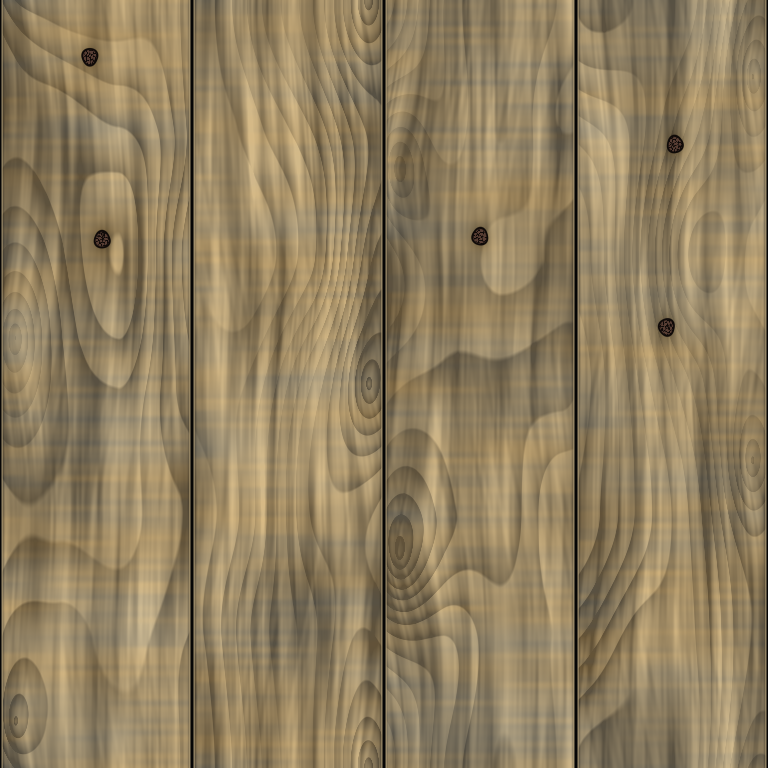
Reproduce this texture procedurally as a WebGL 1 fragment shader.

```glsl
precision highp float;

// Four weathered vertical planks with dark gaps, ring contours and small knots.
// A height field per plank gives the ring steps and bends the fibre noise;
// all fields wrap vertically, so the panel tiles.

uniform vec2 u_resolution;

const float PLANKS = 4.0;
const float TAU = 6.28318;
const vec3 DARK_WOOD = vec3(0.41, 0.36, 0.27);
const vec3 PALE_WOOD = vec3(0.78, 0.69, 0.52);
const vec3 GAP_BLACK = vec3(0.02, 0.02, 0.02);
const vec3 EDGE_LIGHT = vec3(0.74, 0.66, 0.50);
const vec3 KNOT_BROWN = vec3(0.34, 0.24, 0.20);
const vec3 KNOT_BLACK = vec3(0.06, 0.04, 0.03);

float hash(vec2 p) {
  return fract(sin(dot(p, vec2(127.1, 311.7))) * 4375.85);
}

// Value noise that repeats every rows cells vertically.
float noise(vec2 p, float rows) {
  vec2 i = floor(p), f = fract(p);
  f = f * f * (3.0 - 2.0 * f);
  float y0 = mod(i.y, rows), y1 = mod(i.y + 1.0, rows);
  float low = mix(hash(vec2(i.x, y0)), hash(vec2(i.x + 1.0, y0)), f.x);
  float high = mix(hash(vec2(i.x, y1)), hash(vec2(i.x + 1.0, y1)), f.x);
  return mix(low, high, f.y);
}

// Signed noise with separate horizontal and vertical frequency.
float streak(vec2 p, vec2 freq, float seed) {
  return noise(vec2(p.x * freq.x + seed, p.y * freq.y), freq.y) - 0.5;
}

// Distance between the two nearest cell points: small along cell borders.
float cellBorder(vec2 p) {
  vec2 base = floor(p);
  float near = 8.0, second = 8.0;
  for (int j = -1; j <= 1; j++) {
    for (int i = -1; i <= 1; i++) {
      vec2 cell = base + vec2(float(i), float(j));
      float d = distance(p, cell + vec2(hash(cell), hash(cell + 19.0)));
      second = min(second, max(near, d));
      near = min(near, d);
    }
  }
  return second - near;
}

float wrapOffset(float d) {
  return fract(d + 0.5) - 0.5;
}

// Growth height: slow noise, sideways tilt and two ring eyes near a plank side.
float growthHeight(vec2 p, float plank) {
  float seed = plank * 23.0;
  float h = 2.4 * p.x + streak(p, vec2(6.5, 3.0), seed)
          + 0.4 * streak(p, vec2(13.0, 6.0), seed + 7.0);
  float eyeX = mix(0.02, 0.23, mod(plank, 2.0));
  float eyeY = 0.06 + plank * (0.77 - 0.33 * plank);
  for (int i = 0; i < 2; i++) {
    vec2 d = vec2(p.x - eyeX, wrapOffset(p.y - eyeY - 0.5 * float(i)));
    h += 1.3 * exp(-1.5 * length(d * vec2(10.0, 4.5)));
  }
  return h;
}

// Dark step at each contour that fades toward the next one.
float ringStep(float h) {
  float s = fract(h);
  return (1.0 - s) * (1.0 - s) * smoothstep(0.0, 0.07, s);
}

vec3 woodColor(vec2 p, float plank) {
  float seed = plank * 41.0;
  float h = growthHeight(p, plank);
  vec2 fibre = vec2(p.x + 0.03 * h, p.y);
  vec2 slant = vec2(p.x + 0.03 * sin(TAU * p.y + plank * 2.0), p.y);

  float tone = 0.53 + 0.40 * streak(p, vec2(9.0, 5.0), seed)
    + 0.75 * streak(fibre, vec2(48.0, 5.0), seed + 3.0)
    + 0.48 * streak(fibre, vec2(120.0, 6.0), seed + 9.0)
    + 0.25 * streak(fibre, vec2(300.0, 9.0), seed + 15.0)
    + 0.20 * streak(slant, vec2(190.0, 8.0), seed + 21.0);
  float ringMask = 0.35 + 0.65 * smoothstep(-0.3, 0.3, streak(p, vec2(8.0, 4.0), seed + 31.0));
  tone -= 0.55 * ringMask * (ringStep(h * 7.0) - 0.12);

  // Faint crosswise weave and cool or warm weathering bands.
  float weave = streak(p, vec2(10.0, 130.0), seed);
  float band = streak(p, vec2(7.0, 24.0), seed + 5.0);
  tone += 0.12 * weave;
  tone -= 0.22 * smoothstep(0.085, 0.125, abs(p.x - 0.125));
  vec3 color = mix(DARK_WOOD, PALE_WOOD, clamp(tone, -0.12, 1.1));
  return color + vec3(0.05, 0.008, -0.05) * (band + 0.6 * weave);
}

// Small cracked knot with a black rim and a soft scorched halo.
vec3 addKnot(vec3 color, vec2 d, float seed) {
  float angle = atan(d.y, d.x);
  float r = length(d * vec2(1.05, 0.95)) / (0.0115 + 0.0006 * sin(3.0 * angle + seed));
  float halo = exp(-1.4 * length(d * vec2(85.0, 60.0)));
  color *= 1.0 - vec3(0.55, 0.62, 0.80) * halo;
  float crack = smoothstep(0.05, 0.30, cellBorder(d * 230.0 + seed));
  float rim = smoothstep(0.68, 0.88, r);
  vec3 core = mix(KNOT_BLACK, KNOT_BROWN, crack * (1.0 - rim));
  return mix(core, color, smoothstep(0.92, 1.08, r));
}

void main() {
  vec2 uv = gl_FragCoord.xy / u_resolution;
  float plank = mod(floor(uv.x * PLANKS), PLANKS);
  vec2 p = vec2(fract(uv.x * PLANKS) / PLANKS, uv.y);
  vec3 color = woodColor(p, plank);

  // Zero to two knots per plank, near its centre line.
  float knotCount = mod(plank + 2.0, 3.0);
  for (int i = 0; i < 2; i++) {
    float row = float(i);
    vec2 centre = vec2(0.117 + 0.016 * row + 0.004 * plank * (1.0 - row) - 0.005 * plank * row,
                       0.926 - 0.275 * plank + 0.079 * plank * plank - 0.238 * row);
    vec2 d = vec2(p.x - centre.x, wrapOffset(p.y - centre.y));
    if (row < knotCount) color = addKnot(color, d, plank * 5.0 + row * 3.0);
  }

  // Black gap, thin lit bevel, then a short shadow on the board.
  float side = min(p.x, 1.0 / PLANKS - p.x);
  color *= 0.72 + 0.28 * smoothstep(0.003, 0.007, side);
  color = mix(EDGE_LIGHT, color, smoothstep(0.0026, 0.0040, side));
  color = mix(GAP_BLACK, color, smoothstep(0.0013, 0.0028, side));
  gl_FragColor = vec4(color, 1.0);
}
```
